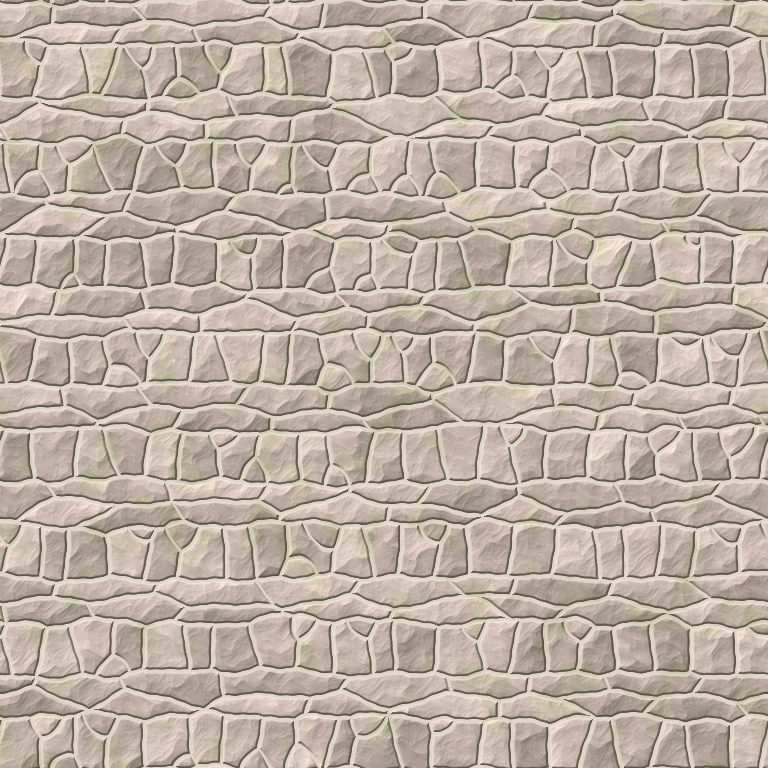
A Shadertoy shader for this texture:

```glsl
// Dry-stone wall: bands of upright stones alternating with bands of long low stones.
const float BANDS = 8.0;      // repeats of the upright + low pair, across the canvas height
const float UPRIGHTS = 21.0;  // upright stones across
const float SLABS = 8.0;      // low stones across, in each of two courses
const int SEEDS = 60;         // 4 kinds x 5 columns x 3 bands
const float TAU = 6.2832;
const vec2 LIGHT = vec2(-0.6, 0.8);

const vec3 STONE = vec3(0.735, 0.685, 0.645);
const vec3 ROSE = vec3(0.755, 0.69, 0.655);
const vec3 JOINT = vec3(0.88, 0.84, 0.785);
const vec3 RIM = vec3(0.95, 0.915, 0.88);
const vec3 SHADOW = vec3(0.33, 0.30, 0.25);
const vec3 MOSS = vec3(0.69, 0.68, 0.54);

struct Seed { vec2 pos; vec2 stretch; float weight; vec2 rnd; };

vec2 hash2(vec2 p) {
    vec3 q = fract(p.xyx * vec3(0.1031, 0.1030, 0.0973));
    q += dot(q, q.yzx + 33.33);
    return fract((q.xx + q.yz) * q.zy);
}

// Kinds: 0 upright, 1 small filler between uprights, 2 and 3 low courses
Seed seedAt(int n, vec2 p) {
    int kind = n % 4;
    float count = kind < 2 ? UPRIGHTS : SLABS;
    float width = BANDS / count;
    float stagger = kind == 3 ? 0.5 : 0.0;
    float col = floor(p.x / width - stagger) + float((n / 4) % 5 - 2);
    float row = floor(p.y) + float(n / 20 - 1);
    vec2 key = vec2(mod(col, count), mod(row, BANDS)) + float(kind) * vec2(31.0, 17.0);
    vec2 r = hash2(key + 3.7), q = hash2(key + 57.3);
    vec2 pos = vec2((col + stagger + 0.5 + 0.6 * (r.x - 0.5)) * width, row);

    if (kind == 0) {
        pos.y += 0.25 + 0.06 * (r.y - 0.5);
        return Seed(pos, vec2(mix(0.62, 0.74, q.x), 1.0), 0.052 + 0.015 * (q.y - 0.5), r);
    }
    if (kind == 1) {
        pos += vec2(0.5 * width, 0.25 + (r.y < 0.5 ? -0.11 : 0.11));
        return Seed(pos, vec2(1.0, 1.2), q.x < 0.33 ? mix(0.032, 0.048, q.y) : -9.0, r);
    }
    pos.y += (kind == 2 ? 0.63 : 0.87) + 0.13 * (r.y - 0.5);
    return Seed(pos, vec2(mix(0.28, 0.38, q.x), 1.0), 0.03 * (q.y - 0.5), r);
}

float power(Seed s, vec2 p) {
    vec2 v = (p - s.pos) * s.stretch;
    return dot(v, v) - s.weight;
}

// Weighted cells: distance to the nearest joint, its outward direction, the stone's random pair
float stoneCell(vec2 p, out vec2 outward, out vec2 rnd) {
    int own = 0;
    float best = 1e3;
    for (int n = 0; n < SEEDS; n++) {
        float f = power(seedAt(n, p), p);
        if (f < best) { best = f; own = n; }
    }
    Seed a = seedAt(own, p);
    rnd = a.rnd;
    outward = vec2(0.0);
    float edge = 1e3;
    for (int n = 0; n < SEEDS; n++) {
        if (n == own) continue;
        Seed b = seedAt(n, p);
        vec2 slope = 2.0 * (b.stretch * b.stretch * (p - b.pos) - a.stretch * a.stretch * (p - a.pos));
        float len = max(length(slope), 1e-3);
        float d = (power(b, p) - best) / len;
        if (d < edge) { edge = d; outward = -slope / len; }
    }
    return edge;
}

// Squared cellular distance: smooth dimples meeting in sharp creases
float cellular(vec2 p) {
    vec2 cell = floor(p);
    float d = 4.0;
    for (int k = 0; k < 9; k++) {
        vec2 c = cell + vec2(k % 3 - 1, k / 3 - 1);
        vec2 v = c + hash2(c) - p;
        d = min(d, dot(v, v));
    }
    return d;
}

float relief(vec2 p) {
    p += 0.05 * sin(p.yx * vec2(9.0, 11.0)) + 0.02 * sin(p.yx * vec2(31.0, 27.0));
    return 0.8 * cellular(p * 2.6) / 2.6 + 0.45 * cellular(p * 8.0 + 5.0) / 8.0
         + 0.5 * cellular(p * 24.0) / 24.0;
}

// Layered sines, tiling over the canvas
float drift(vec2 uv) {
    vec2 a = TAU * uv;
    return sin(4.0 * a.x + 2.0 * sin(3.0 * a.y)) * sin(5.0 * a.y + 2.0 * sin(5.0 * a.x))
         + 0.6 * sin(13.0 * a.x + 7.0 * a.y) * sin(11.0 * a.y - 6.0 * a.x);
}

void mainImage(out vec4 fragColor, in vec2 fragCoord) {
    vec2 uv = fragCoord / iResolution.y;
    float aa = BANDS / iResolution.y;
    vec2 p = uv * BANDS;
    p += 0.01 * sin(TAU * uv.yx * vec2(13.0, 17.0)) + 0.003 * sin(TAU * uv.yx * vec2(41.0, 53.0));

    vec2 outward, rnd;
    float edge = stoneCell(p, outward, rnd);
    float lit = dot(outward, LIGHT);

    // Stone face: own tone, chipped relief, rounded shoulders
    vec2 q = p + 19.0 * rnd;
    float chips = (relief(q + 0.015 * LIGHT) - relief(q)) / 0.015;
    float tone = 1.0 + 0.2 * (rnd.x - 0.5) - 0.095 * clamp(chips, -2.0, 2.0);
    tone += 0.03 * drift(uv.yx + 0.3);
    tone += 0.07 * lit * (1.0 - smoothstep(0.02, 0.14, edge));
    vec3 color = mix(STONE, ROSE, rnd.y) * tone;

    // Moss gathers in drifts beside the joints
    float moss = smoothstep(0.2, 1.1, drift(uv)) * (1.0 - smoothstep(0.02, 0.2, edge));
    color = mix(color, MOSS * tone, 0.65 * moss);

    // Bevel: bright upper-left rim, dark lower-right rim, pale joint
    float bevel = 1.0 - smoothstep(0.024, 0.034 + aa, edge);
    color = mix(color, RIM, 0.7 * bevel * smoothstep(0.0, 0.7, lit));
    color = mix(color, SHADOW, 0.88 * bevel * smoothstep(-0.1, 0.6, -lit));
    float joint = 1.0 - smoothstep(0.013 - 0.5 * aa, 0.013 + 0.5 * aa, edge);
    color = mix(color, mix(JOINT, MOSS, 0.35 * moss), joint);
    fragColor = vec4(color, 1.0);
}
```
